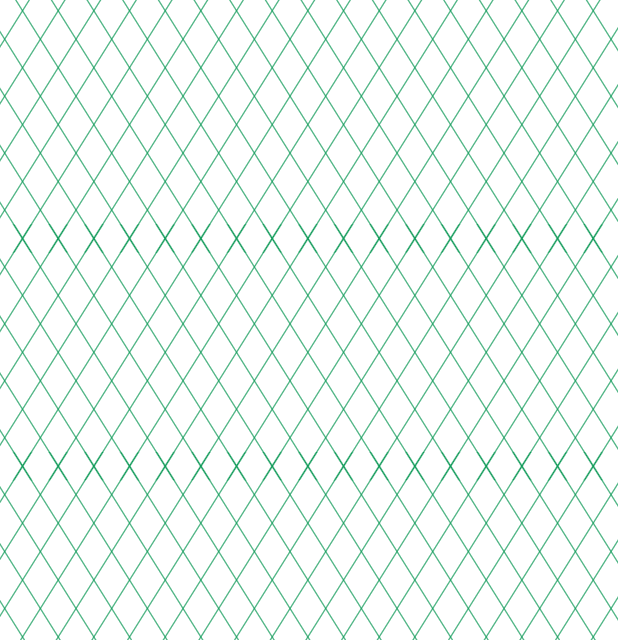
Write a Shadertoy shader that draws this pattern.

```glsl
// Share of a pixel-wide filter covered by a line of the given width
float lineCoverage(float dist, float width, float pixel) {
    float r = 0.5 * pixel;
    float h = 0.5 * width;
    return max(min(dist + h, r) - max(dist - h, -r), 0.0) / pixel;
}

void mainImage(out vec4 fragColor, in vec2 fragCoord) {
    // Canvas height is one unit; cell space puts crossings on whole and half steps
    vec2 cellSize = vec2(0.05573, 0.08895);
    vec2 cell = (fragCoord / iResolution.y - vec2(0.0352, 0.6274)) / cellSize;
    float pixel = 1.35 / iResolution.y;

    // Two families of diagonals form the diamonds
    vec2 diagonal = vec2(cell.x + cell.y, cell.x - cell.y);
    vec2 dist = abs(diagonal - round(diagonal)) / length(1.0 / cellSize);

    // Heavier strokes around every fourth row of crossings, below the top edge
    float rowOffset = abs(cell.y - 4.0 * round(cell.y / 4.0));
    float soft = 0.5 * pixel / cellSize.y;
    float heavy = (1.0 - smoothstep(0.25 - soft, 0.25 + soft, rowOffset)) * step(cell.y, 2.0);
    float width = mix(0.0015, 0.0023, heavy);

    // Ink builds up where the strokes overlap
    float paper = (1.0 - lineCoverage(dist.x, width, pixel))
                * (1.0 - lineCoverage(dist.y, width, pixel));
    fragColor = vec4(mix(vec3(0.05, 0.60, 0.34), vec3(1.0), paper), 1.0);
}
```
